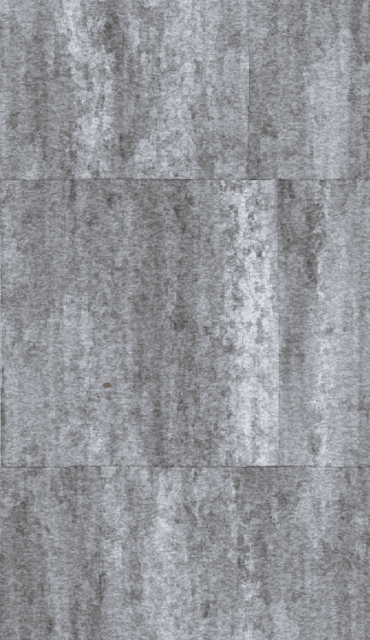
This texture is drawn by a Shadertoy shader. Its source:

```glsl
// Weathered grey plaster tiles in three staggered rows, with vertical stains.
// Smoothed cellular noise, stretched per layer, makes the streaks, peeling
// paint, chips and fine horizontal wrinkles; strips set the tone of each row.

vec2 hash2(vec2 p) {
    vec3 a = fract(vec3(p.xyx) * vec3(0.1031, 0.1030, 0.0973));
    a += dot(a, a.yzx + 33.33);
    return fract((a.xx + a.yz) * a.zy);
}

// Random cell values blended by distance to scattered points
float cells(vec2 p) {
    vec2 base = floor(p), f = p - base;
    float sum = 0.0, total = 0.0;
    for (int y = -1; y <= 1; y++) {
        for (int x = -1; x <= 1; x++) {
            vec2 c = vec2(x, y);
            vec2 r = hash2(base + c + 200.0);
            vec2 d = c + 0.5 + (r - 0.5) * 0.8 - f;
            float w = exp(-6.0 * dot(d, d));
            sum += w * fract((r.x + r.y) * 17.3);
            total += w;
        }
    }
    return sum / total;
}

float cloud(vec2 p) {
    return 0.52 * cells(p) + 0.29 * cells(p * 2.1 + 7.0) + 0.19 * cells(p * 4.3 + 19.0);
}

// Soft vertical strip from a to b
float strip(float x, float a, float b) {
    return smoothstep(a - 0.006, a + 0.006, x) - smoothstep(b - 0.006, b + 0.006, x);
}

void mainImage(out vec4 fragColor, in vec2 fragCoord) {
    vec2 p = fragCoord / iResolution.y;
    float px = 1.0 / iResolution.y;

    // Staggered tile layout
    vec2 size = vec2(0.433, 0.449);
    float wobble = 0.003 * (cells(p * 12.0) - 0.5);
    float v = (p.y - 0.271 + wobble) / size.y + 1.0;
    float row = floor(v);
    float start = row < 0.5 ? 0.156 : row < 1.5 ? 0.002 : 0.388;
    float u = (p.x - start + wobble) / size.x;
    vec2 tile = vec2(floor(u), row);
    vec2 q = p + 7.0 * hash2(tile + 31.0);

    // Ragged strips of stain, different in each row
    float ragged = cloud(p * vec2(42.0, 28.0)) - 0.5;
    float x = p.x + 0.05 * ragged + 0.03 * (cells(p * vec2(6.0, 9.0)) - 0.5);
    float tone, chipZone;
    if (row < 0.5) {
        tone = 0.035 * strip(x, 0.16, 0.33) - 0.085 * strip(p.x, -0.1, 0.156)
             - 0.015 * strip(x, 0.39, 0.7);
        chipZone = 0.9 * strip(x, 0.368, 0.385) + 0.4 * strip(x, 0.2, 0.33);
    } else if (row < 1.5) {
        float low = smoothstep(0.52, 0.42, p.y);
        tone = 0.05 * strip(x, 0.335, 0.43) - 0.055 * strip(x, 0.215, 0.31)
             + 0.055 * low * strip(x, 0.14, 0.205) - 0.035 * low * strip(x, -0.1, 0.12)
             - 0.03 * strip(x, 0.44, 0.49);
        chipZone = (1.0 - 0.4 * low) * strip(x, 0.34, 0.41) + 0.8 * strip(x, 0.495, 0.512)
                 + 0.35 * strip(x, 0.1, 0.21) + 0.3 * strip(x, 0.25, 0.32);
    } else {
        tone = 0.05 * strip(x, 0.228, 0.39) - 0.05 * strip(x, 0.17, 0.222)
             - 0.025 * strip(x, 0.395, 0.7);
        chipZone = 0.7 * strip(x, 0.11, 0.175) + 0.5 * strip(x, 0.23, 0.31);
    }
    float grey = 0.592 + tone + 0.03 * (hash2(tile + 5.0).x - 0.5);

    // Broad and narrow vertical streaks
    grey += 0.11 * (cells(q * vec2(17.0, 2.0)) - 0.5);
    grey += 0.10 * (cells(q * vec2(60.0, 3.5) + 3.0) - 0.5);
    grey += 0.075 * (cells(q * vec2(140.0, 12.0) + 9.0) - 0.5);

    // Peeling coat with a darker rim
    float peel = cloud(q * vec2(14.0, 4.5)) + 0.45 * ragged;
    grey += 0.065 * (smoothstep(0.47, 0.51, peel) - 0.5);
    grey -= 0.03 * exp(-pow((peel - 0.465) / 0.012, 2.0));

    // Pale chips and dark pits
    float chip = cloud(p * vec2(110.0, 72.0) + 40.0);
    grey += 0.11 * chipZone * smoothstep(0.48, 0.56, chip);
    grey -= 0.09 * chipZone * smoothstep(0.41, 0.34, chip);
    grey -= 0.07 * smoothstep(0.65, 0.73, cloud(p * vec2(55.0, 40.0) + 80.0));

    // Fine wrinkles and long faint creases
    vec2 bent = p + vec2(0.0, 0.006 * cells(p * vec2(14.0, 9.0) + 25.0));
    grey += 0.09 * (cells(bent * vec2(120.0, 300.0)) - 0.5);
    grey += 0.14 * (cells(bent * vec2(290.0, 400.0) + 50.0) - 0.5);
    float fold = cells(p * vec2(11.0, 17.0) + 0.8 * ragged + 60.0) - 0.5;
    float folded = smoothstep(0.5, 0.7, cells(p * 9.0 + 90.0));
    grey += folded * (0.05 * smoothstep(0.016, 0.0, abs(fold))
                    - 0.05 * smoothstep(0.016, 0.0, abs(fold - 0.02)));

    // Thin, partly worn seams between tiles
    vec2 gap = (0.5 - abs(fract(vec2(u, v)) - 0.5)) * size;
    vec2 seam = 1.0 - smoothstep(vec2(0.0005), vec2(0.0012 + px), gap);
    float worn = smoothstep(0.2, 0.7, cells(p * 16.0 + 70.0));
    grey -= max(0.035 * seam.x, (0.06 + 0.03 * worn) * seam.y);

    // Cool tint in the lights, one small rust fleck
    grey = clamp(grey, 0.32, 0.86);
    vec3 color = grey + vec3(-0.006, 0.002, 0.03) * smoothstep(0.42, 0.66, grey);
    float fleck = length((p - vec2(0.167, 0.398)) * vec2(1.0, 1.5)) + 0.004 * ragged;
    color = mix(color, vec3(0.42, 0.37, 0.31), 0.85 * smoothstep(0.0065 + px, 0.0045, fleck));
    fragColor = vec4(color, 1.0);
}
```
